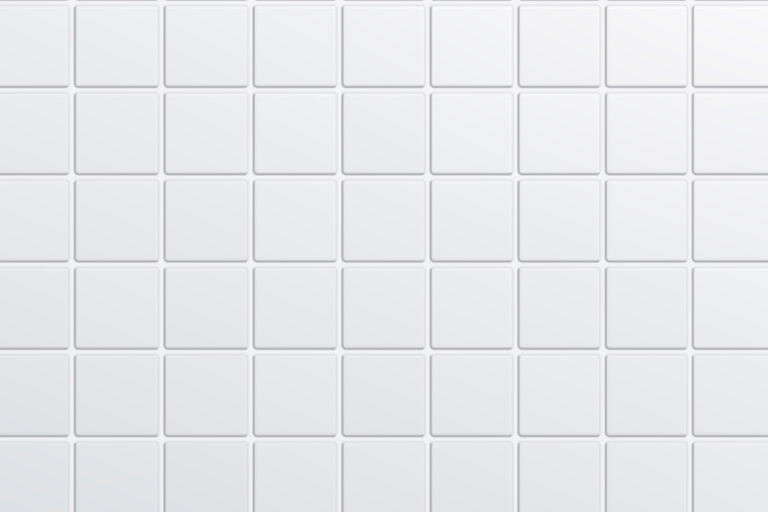
A Shadertoy shader for this texture:

```glsl
// Glossy white square wall tiles with pale grout, shaded left and lower edges.

// Layout, in units of the canvas height
const vec2  GRID_ORIGIN   = vec2(0.1406, 0.1426); // a crossing of two joints
const vec2  PITCH         = vec2(0.1756, 0.1705); // tile spacing
const float NARROWING     = 0.0865;  // columns tighten slightly to the right
const float JOINT_HALF    = 0.0056;  // half width of the grout
const float CORNER_RADIUS = 0.0075;
const float LINE_WIDTH    = 0.0034;  // half width of the edge shadow
const float BEVEL_WIDTH   = 0.0065;  // falloff of the rounded rim

// Shading strengths
const float SHADOW_STRONG = 0.88;    // left and lower edges
const float SHADOW_FAINT  = 0.20;    // right and upper edges
const float RIM_LIGHT     = 0.035;
const float RIM_SHADE     = 0.030;
const float TILE_VARIATION = 0.005;

// Colours
const vec3 GLAZE_DIM    = vec3(0.872, 0.882, 0.890);
const vec3 GLAZE_BRIGHT = vec3(0.958, 0.958, 0.964);
const vec3 GROUT        = vec3(0.962, 0.962, 0.970);
const vec3 EDGE_SHADOW  = vec3(0.670, 0.670, 0.685);

// Signed distance to a rounded box; also gives its outward normal near the rim.
float roundedBox(vec2 p, vec2 halfSize, float radius, out vec2 normal) {
    vec2 q = abs(p) - halfSize + radius;
    vec2 outer = max(q, 0.0);
    normal = sign(p) * outer / (length(outer) + 1e-5);
    return length(outer) + min(max(q.x, q.y), 0.0) - radius;
}

// Broad room light, brightest at the upper right.
vec3 glazeColor(vec2 uv) {
    float light = 0.38 * uv.x + 0.58 * uv.y;
    vec2 toGlow = (uv - vec2(0.88, 0.96)) * vec2(2.2, 2.6);
    light += 0.16 * exp(-dot(toGlow, toGlow));
    return mix(GLAZE_DIM, GLAZE_BRIGHT, light);
}

// Small steady brightness offset for each tile.
float tileTone(vec2 id) {
    return sin(id.x * 2.7 + id.y * 4.1) * sin(id.x * 5.3 - id.y * 1.9 + 0.8);
}

void mainImage(out vec4 fragColor, in vec2 fragCoord) {
    vec2 uv = fragCoord / iResolution.xy;
    vec2 pos = fragCoord / iResolution.y - GRID_ORIGIN;
    float pixel = 1.0 / iResolution.y;

    // Grid cell and position inside it
    vec2 grid = pos / PITCH;
    grid.x += NARROWING * pos.x * pos.x;
    vec2 id = floor(grid);
    vec2 local = (fract(grid) - 0.5) * PITCH;

    vec2 normal;
    float dist = roundedBox(local, 0.5 * PITCH - JOINT_HALF, CORNER_RADIUS, normal);
    float inside = 1.0 - smoothstep(-pixel, pixel, dist);

    // Glazed face: tone, gentle slope and rounded rim
    vec3 glaze = glazeColor(uv);
    vec3 face = glaze + TILE_VARIATION * tileTone(id);
    face += 0.008 * dot(local / PITCH, vec2(0.4, 1.0));
    float rim = exp(-max(-dist, 0.0) / BEVEL_WIDTH);
    float facing = dot(normal, vec2(0.45, 0.89));
    face += rim * (RIM_LIGHT * max(facing, 0.0) - RIM_SHADE * max(-facing, 0.0));

    // Grout takes on some of the surrounding light
    vec3 color = mix(mix(glaze, GROUT, 0.75), face, inside);

    // Thin contact shadow, darkest along the left and lower sides
    float line = 1.0 - smoothstep(0.0, LINE_WIDTH + 0.5 * pixel, abs(dist));
    float away = smoothstep(-0.4, 0.6, dot(normal, vec2(-0.707)));
    color = mix(color, EDGE_SHADOW, line * mix(SHADOW_FAINT, SHADOW_STRONG, away));

    fragColor = vec4(clamp(color, 0.0, 1.0), 1.0);
}
```
